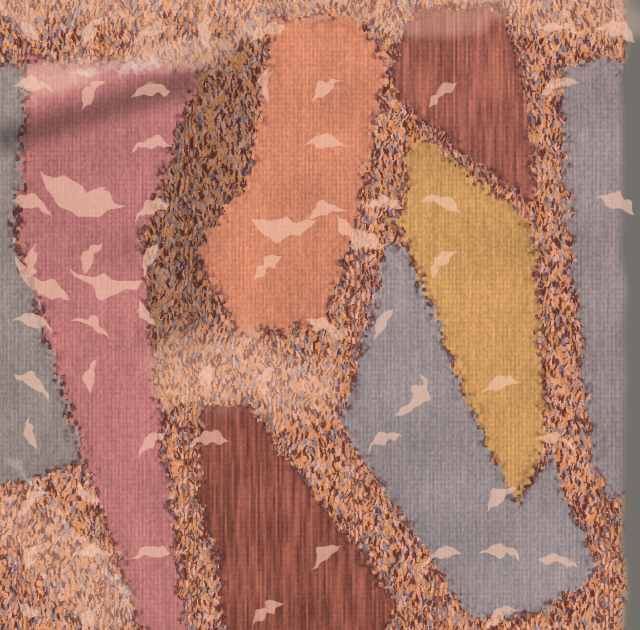
Give the GLSL for this texture, as a Shadertoy shader.

```glsl
const vec3 filmLight = vec3(.91, .74, .65);

float hash(vec2 p) {
  vec3 q = fract(p.xyx * .1031);
  q += dot(q, q.yzx + 33.33);
  return fract((q.x + q.y) * q.z);
}

float noise(vec2 p) {
  vec2 i = floor(p), f = fract(p), e = vec2(1, 0);
  f *= f * (3. - 2. * f);
  return mix(mix(hash(i), hash(i + e), f.x), mix(hash(i + e.yx), hash(i + e.xx), f.x), f.y);
}

vec2 wobble(vec2 p) { return vec2(noise(p), noise(p + 31.)) - .5; }

float segment(vec2 p, vec2 a, vec2 b) {
  vec2 w = p - a, e = b - a;
  return length(w - e * clamp(dot(w, e) / dot(e, e), 0., 1.));
}

// Each vec4 holds two corners
float polygon(vec2 p, vec4 v[4]) {
  float d = 9., s = 1.;
  vec2 a = v[3].zw;
  for (int i = 0; i < 8; i++) {
    vec2 b = i % 2 == 0 ? v[i / 2].xy : v[i / 2].zw;
    vec2 e = a - b, w = p - b;
    d = min(d, segment(p, a, b));
    bvec3 c = bvec3(p.y >= b.y, p.y < a.y, e.x * w.y > e.y * w.x);
    if (all(c) || all(not(c))) s = -s;
    a = b;
  }
  return s * d;
}

// Loose metallic threads in layers of jittered strokes
vec3 fringe(vec2 p) {
  vec3 col = mix(vec3(.46, .27, .23), vec3(.7, .46, .37), noise(p * vec2(6, 9)));
  p.x += .05 * noise(p * 6.);
  for (float k = 0.; k < 5.; k++) {
    vec2 q = p * vec2(21. - k, 9. + k) + k * vec2(7.3, 3.8);
    q.y += hash(vec2(floor(q.x), k)) * 5.;
    vec2 id = floor(q) + k * 41., f = fract(q) - .5;
    float h = hash(id), tilt = hash(id + 9.7) - .5;
    float stroke = smoothstep(.34, .12, abs(f.x + tilt * f.y * 1.4)) * smoothstep(.5, .3, abs(f.y));
    vec3 dye = h < .36 ? vec3(.85, .56, .35) : h < .59 ? vec3(.88, .66, .58)
             : h < .85 ? vec3(.35, .18, .17) : vec3(.52, .51, .57);
    col = mix(col, dye, stroke * .72);
  }
  return col;
}

// Ribbed cloth, more striped when dark, with a ragged seam
void layPatch(inout vec3 col, vec2 p, vec2 w, vec3 dye, vec4 v[4]) {
  float d = polygon(w, v), px = 7.56 / iResolution.y;
  float rib = sin(p.x * 135.) + .4 * sin(p.y * 110.);
  float grain = noise(p * vec2(45, 32)) - .5;
  float stripe = dye.g < .4 ? .65 : .2;
  vec3 cloth = dye * (.94 + .04 * rib + .14 * grain + .12 * noise(p * 1.7));
  cloth += stripe * (noise(p * vec2(38, 3)) - .5) * vec3(.34, .23, .17);
  col = mix(col, cloth, smoothstep(px, -px, d));
  float seam = exp(-abs(d) * 24.) * smoothstep(.3, .7, noise(p * 23.));
  col = mix(col, vec3(.29, .16, .17), seam * .75);
}

// Tapered reflection on the film
float shard(vec2 p, vec2 c, float len, float angle) {
  float px = 7.56 / iResolution.y, s = sin(angle), t = cos(angle);
  vec2 q = mat2(t, -s, s, t) * (p - c) / len;
  q.y += .3 * (q.x * q.x + noise(q * 3. + c * 9.) - .5);
  float width = .27 * (1. - q.x * q.x) * (.5 + noise(vec2(q.x * 3., c.x * 17.)));
  return smoothstep(px, -px, (abs(q.y) - width) * len);
}

// Ragged veil of light along a line
void veil(inout vec3 col, vec2 p, vec4 ends, float radius, float amount) {
  float d = segment(p, ends.xy, ends.zw) + .45 * (noise(p * 3.) - .5);
  col = mix(col, filmLight, amount * smoothstep(radius, radius * .3, d));
}

void mainImage(out vec4 fragColor, in vec2 fragCoord) {
  vec2 uv = fragCoord / iResolution.xy;
  vec2 p = vec2(uv.x, 1. - uv.y) * vec2(7.68, 7.56);
  vec2 w = p + .12 * wobble(p * 9.) + .09 * wobble(p * 30.);

  // Fringe, darker in the left column
  vec3 col = fringe(p);
  col *= 1. - .2 * smoothstep(.8, .2, segment(p, vec2(2.7, .9), vec2(2, 3.8)));

  // Cloth patches
  layPatch(col, p, w, vec3(.55, .5, .48), vec4[](vec4(-.2, .7, .35, .8), vec4(.33, 1.8, .15, 2.9),
    vec4(.47, 3.75, 1, 5.5), vec4(.6, 5.7, -.2, 5.9)));
  layPatch(col, p, w, vec3(.69, .44, .43), vec4[](vec4(.36, .7, 2.4, .8), vec4(1.72, 2.8, 1.85, 4.5),
    vec4(2.25, 7.7, 1.75, 7.7), vec4(1.02, 5.5, .2, 2.8)));
  layPatch(col, p, w, vec3(.78, .5, .39), vec4[](vec4(3.3, .2, 4.3, .2), vec4(4.68, .75, 4.25, 2.7),
    vec4(3.9, 3.9, 2.85, 4), vec4(2.35, 3, 3, 2.1)));
  layPatch(col, p, w, vec3(.59, .35, .3), vec4[](vec4(4.95, .1, 6.1, .1), vec4(6.35, 1.4, 6.4, 2.45),
    vec4(5.9, 2.1, 5.1, 1.45), vec4(4.75, 1.15, 4.7, .8)));
  layPatch(col, p, w, vec3(.57, .52, .52), vec4[](vec4(4.65, 2.95, 4.9, 3), vec4(6.2, 6, 6.6, 5.4),
    vec4(7.15, 6.9, 6.4, 7.4), vec4(5.6, 7.35, 4.1, 5.1)));
  layPatch(col, p, w, vec3(.75, .56, .35), vec4[](vec4(4.85, 1.9, 5.1, 1.65), vec4(6.4, 2.7, 6.55, 5.3),
    vec4(6.2, 6, 5.85, 5.4), vec4(5.3, 4, 4.8, 2.7)));
  layPatch(col, p, w, vec3(.57, .51, .51), vec4[](vec4(6.75, .75, 7.4, .7), vec4(7.8, 2, 7.8, 5.8),
    vec4(7.3, 6, 7.1, 5.3), vec4(6.85, 3, 6.75, 1.2)));
  layPatch(col, p, w, vec3(.54, .31, .26), vec4[](vec4(2.45, 4.9, 3, 4.85), vec4(3.4, 5.5, 4.75, 7.2),
    vec4(4.6, 7.7, 2.7, 7.7), vec4(2.6, 6.7, 2.4, 6)));

  // Fold and shaded right border
  col *= 1. - .3 * smoothstep(.32, 0., segment(p, vec2(.1, 1.65), vec2(2.2, 1)));
  col = mix(col, vec3(.43, .42, .4), smoothstep(7.45, 7.6, p.x + .1 * noise(p * 2.)));

  // Veils of light
  veil(col, p, vec4(.5, .85, 2.7, .55), .35, .5);
  veil(col, p, vec4(2.3, 4.4, 3.5, 4.6), .65, .38);
  veil(col, p, vec4(.1, 6.2, 1.3, 7.2), .55, .32);
  veil(col, p, vec4(0, 0, 7.4, 0), .5, .35);

  // Main reflections: centre, length, angle
  vec4 glints[] = vec4[](vec4(.95, 2.4, .55, .3), vec4(1.25, 3.45, .45, .15), vec4(.45, 3.4, .42, .7),
    vec4(3.4, 2.75, .4, .1), vec4(4.3, 2.85, .36, .5), vec4(5, 4.8, .3, -1));
  float glare = 0.;
  for (int i = 0; i < 6; i++) glare = max(glare, shard(p, glints[i].xy, glints[i].z, glints[i].w));

  // Small reflections, sparser to the right
  vec2 cell = floor(p / .7);
  float h = hash(cell + 3.);
  vec2 c = (cell + .4 + .2 * vec2(h, hash(cell + 7.))) * .7;
  glare = max(glare, shard(p, c, .14 + .12 * h, h * 5. - 1.2) * step(.3 + .07 * c.x, h));
  col = mix(col, filmLight, glare * .62);

  // Bright creases
  float crease = min(segment(w, vec2(.4, 1), vec2(1.9, .75)), segment(w, vec2(.1, 5.5), vec2(1.5, 7.1)));
  col = mix(col, vec3(.92, .86, .85), .65 * smoothstep(.09, 0., crease) * noise(p * 5.));
  fragColor = vec4(col * 1.05, 1);
}
```
